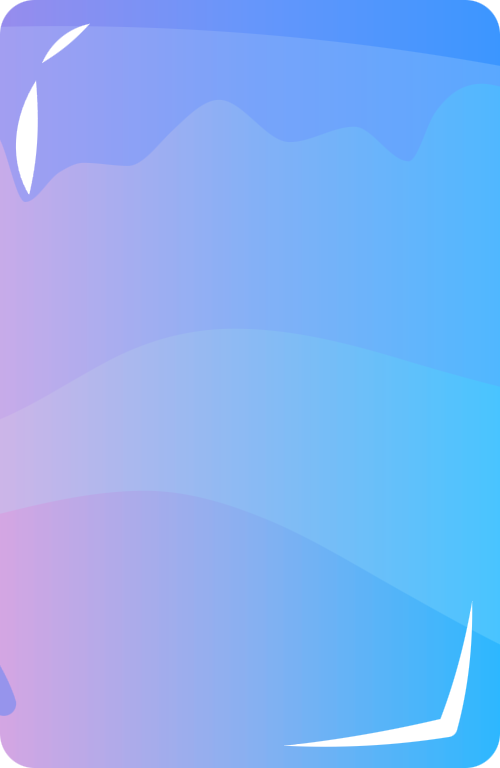
Give the GLSL for this background, as a WebGL 2 fragment shader.

```glsl
#version 300 es
precision highp float;
// Glossy rounded card: dripping glaze, flowing pastel bands and white highlights.

#define ASPECT 0.6523
#define CORNER 0.045
#define STRIPES 28.0
#define STRIPE_MIX 0.45
#define SEGMENTS 16

uniform vec2 u_resolution;
out vec4 outColor;

// Antialiased coverage of a signed distance (negative inside).
float cover(float d) {
  return clamp(0.5 - d / max(fwidth(d), 1e-5), 0.0, 1.0);
}

// Smooth height curve; each knot holds x, height and slope.
float curve(float x, vec3 k[5]) {
  float y = k[0].y;
  for (int i = 0; i < 4; i++) {
    vec3 a = k[i], b = k[i + 1];
    if (x < a.x) break;
    float span = b.x - a.x;
    float t = clamp((x - a.x) / span, 0.0, 1.0), s = 1.0 - t;
    y = mix(a.y, b.y, t * t * (3.0 - 2.0 * t))
      + span * t * s * (s * a.z - t * b.z);
  }
  return y;
}

// Lower edge of the glaze, in three joined stretches.
float dripEdge(float x) {
  if (x < 0.167) return curve(x, vec3[5](
    vec3(0, 0.818, -2), vec3(0.033, 0.737, 0), vec3(0.078, 0.776, 0.6),
    vec3(0.109, 0.788, 0), vec3(0.167, 0.784, 0)));
  if (x < 0.462) return curve(x, vec3[5](
    vec3(0.167, 0.784, 0), vec3(0.224, 0.829, 0.95), vec3(0.286, 0.870, 0),
    vec3(0.378, 0.815, 0), vec3(0.462, 0.835, 0)));
  return curve(x, vec3[5](
    vec3(0.462, 0.835, 0), vec3(0.533, 0.790, 0), vec3(0.568, 0.854, 1.4),
    vec3(0.629, 0.891, 0), vec3(0.654, 0.887, -0.2)));
}

vec2 bezier(vec2 a, vec2 c, vec2 b, float t) {
  return mix(mix(a, c, t), mix(c, b, t), t);
}

// Bent stroke growing from a; taper 1 also closes it to a point at b.
float blade(vec2 p, vec2 a, vec2 c, vec2 b, float width, float taper) {
  float d = 1e3;
  vec2 from = a;
  for (int i = 1; i <= SEGMENTS; i++) {
    vec2 to = bezier(a, c, b, float(i) / float(SEGMENTS));
    vec2 along = to - from;
    float h = clamp(dot(p - from, along) / dot(along, along), 0.0, 1.0);
    float t = (float(i - 1) + h) / float(SEGMENTS);
    d = min(d, length(p - from - along * h) - width * t * (1.0 - taper * t));
    from = to;
  }
  return d;
}

// Three-stop horizontal gradient.
vec3 ramp(float x, vec3 left, vec3 middle, vec3 right) {
  return x < 0.5 ? mix(left, middle, x * 2.0) : mix(middle, right, x * 2.0 - 1.0);
}

void main() {
  vec2 uv = gl_FragCoord.xy / u_resolution;
  vec2 p = uv * vec2(ASPECT, 1.0);

  // Faint vertical stripes from a partly stepped gradient position.
  float cell = uv.x * STRIPES;
  float stepped = (floor(cell) + smoothstep(0.8, 1.0, fract(cell))) / STRIPES;
  float x = mix(uv.x, stepped, STRIPE_MIX);

  vec3 base = ramp(x, vec3(0.83, 0.65, 0.89), vec3(0.53, 0.69, 0.945), vec3(0.17, 0.72, 1.0));
  vec3 band = ramp(x, vec3(0.80, 0.71, 0.91), vec3(0.54, 0.73, 0.955), vec3(0.28, 0.77, 1.0));
  vec3 upper = ramp(x, vec3(0.78, 0.67, 0.915), vec3(0.52, 0.69, 0.965), vec3(0.31, 0.72, 1.0));
  vec3 glaze = ramp(x, vec3(0.635, 0.62, 0.945), vec3(0.47, 0.64, 0.98), vec3(0.35, 0.66, 1.0));
  vec3 cap = ramp(x, vec3(0.59, 0.55, 0.93), vec3(0.40, 0.59, 0.985), vec3(0.23, 0.59, 1.0));

  // Layer boundaries, from the bottom up.
  float bandBottom = curve(p.x, vec3[5](
    vec3(0, 0.331, 0.25), vec3(0.189, 0.361, 0), vec3(0.352, 0.322, -0.42),
    vec3(0.521, 0.232, -0.56), vec3(0.654, 0.160, -0.5)));
  float bandTop = curve(p.x, vec3[5](
    vec3(0, 0.454, 0.42), vec3(0.143, 0.531, 0.52), vec3(0.306, 0.572, 0),
    vec3(0.521, 0.533, -0.3), vec3(0.654, 0.496, -0.25)));
  float capEdge = 0.966 - 0.157 * (p.x - 0.078) * (p.x - 0.078);

  vec3 color = mix(base, band, cover(bandBottom - p.y));
  color = mix(color, upper, cover(bandTop - p.y));
  color = mix(color, glaze, cover(dripEdge(p.x) - p.y));
  color = mix(color, cap, cover(capEdge - p.y));

  // Violet drop at the left edge.
  float drop = blade(p, vec2(-0.008, 0.147), vec2(0.0, 0.115), vec2(0.005, 0.084), 0.0215, 0.25);
  color = mix(color, vec3(0.59, 0.58, 0.925), cover(drop));

  // White highlights: two leaves and a two-armed hook.
  float shine = blade(p, vec2(0.047, 0.895), vec2(0.027, 0.814), vec2(0.038, 0.746), 0.055, 1.0);
  shine = min(shine, blade(p, vec2(0.055, 0.918), vec2(0.082, 0.949), vec2(0.117, 0.969), 0.026, 1.0));
  shine = min(shine, blade(p, vec2(0.371, 0.029), vec2(0.478, 0.032), vec2(0.584, 0.053), 0.017, 0.25));
  shine = min(shine, blade(p, vec2(0.616, 0.217), vec2(0.609, 0.128), vec2(0.584, 0.053), 0.017, 0.25));
  color = mix(color, vec3(1.0), cover(shine));

  // Rounded card on white.
  vec2 halfSize = 0.5 * vec2(ASPECT, 1.0);
  vec2 q = abs(p - halfSize) - halfSize + CORNER;
  float card = length(max(q, 0.0)) + min(max(q.x, q.y), 0.0) - CORNER;
  outColor = vec4(mix(vec3(1.0), color, cover(card)), 1.0);
}
```
